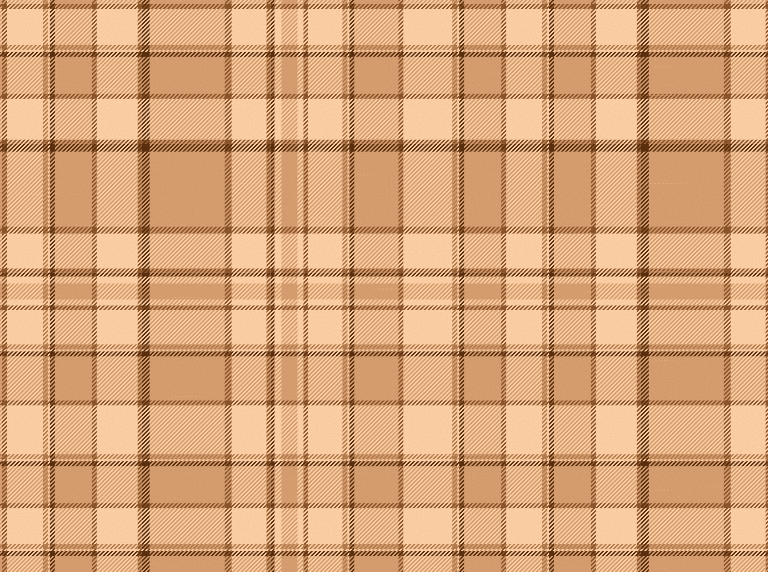
Write a WebGL 2 fragment shader that draws this pattern.

```glsl
#version 300 es
precision highp float;

uniform vec2 u_resolution;
out vec4 fragColor;

// Cloth units: the canvas is CLOTH_HEIGHT units tall
const float CLOTH_HEIGHT = 573.0;
const float SETT = 500.0;                    // one repeat, across and down
const vec2 SETT_ORIGIN = vec2(23.0, 25.0);   // from the upper left corner
const float TWILL_PERIOD = SETT / 120.0;
const float TWILL_SOFTNESS = 0.35;
const float GRAIN_SIZE = 1.7;
const float GRAIN_STRENGTH = 0.035;
const vec2 SLUB_SIZE = vec2(70.0, 2.2);      // length and thickness
const float SLUB_STRENGTH = 0.3;

const vec3 CREAM = vec3(0.98, 0.80, 0.635);
const vec3 TAN = vec3(0.83, 0.61, 0.43);
const vec3 CARAMEL = vec3(0.70, 0.48, 0.30);
const vec3 BROWN = vec3(0.54, 0.33, 0.16);
const vec3 COFFEE = vec3(0.35, 0.18, 0.05);

// Start and end of each band in the sett, grouped by shade
const int TAN_END = 5;
const int CARAMEL_END = 8;
const int BROWN_END = 15;
const int BAND_COUNT = 20;
const vec2 BANDS[BAND_COUNT] = vec2[](
  vec2(32, 69), vec2(127, 202), vec2(259, 275), vec2(332, 376), vec2(442, 479),
  vec2(20, 25), vec2(320, 325), vec2(430, 435),
  vec2(69, 74), vec2(115, 119), vec2(202, 209), vec2(244, 248),
  vec2(281, 285.5), vec2(376, 381), vec2(479, 484),
  vec2(27, 32), vec2(119, 127), vec2(248, 252), vec2(327, 332), vec2(437, 442));

vec2 gradientAt(vec2 cell) {
  vec3 q = fract(cell.xyx * vec3(0.1031, 0.1030, 0.0973));
  q += dot(q, q.yzx + 33.33);
  float angle = 6.28319 * fract((q.x + q.y) * q.z);
  return vec2(cos(angle), sin(angle));
}

float gradientNoise(vec2 p) {
  vec2 i = floor(p);
  vec2 f = p - i;
  vec2 u = f * f * f * (f * (f * 6.0 - 15.0) + 10.0);
  vec2 e = vec2(0.0, 1.0);
  float a = dot(gradientAt(i), f);
  float b = dot(gradientAt(i + e.yx), f - e.yx);
  float c = dot(gradientAt(i + e.xy), f - e.xy);
  float d = dot(gradientAt(i + e.yy), f - e.yy);
  return mix(mix(a, b, u.x), mix(c, d, u.x), u.y);
}

vec3 bandShade(int i) {
  if (i < TAN_END) return TAN;
  if (i < CARAMEL_END) return CARAMEL;
  return i < BROWN_END ? BROWN : COFFEE;
}

// Yarn colour at a position along one axis of the sett
vec3 yarnColor(float position, float pixel) {
  float s = mod(position, SETT);
  vec3 color = CREAM;
  for (int i = 0; i < BAND_COUNT; i++) {
    vec2 band = BANDS[i];
    float inside = min(s - band.x, band.y - s);
    float cover = clamp(inside / pixel + 0.5, 0.0, 1.0);
    color = mix(color, bandShade(i), cover);
  }
  return color;
}

// Sparse pale streaks along the yarn
float slub(vec2 alongAcross) {
  return smoothstep(0.38, 0.62, gradientNoise(alongAcross / SLUB_SIZE));
}

void main() {
  float pixel = CLOTH_HEIGHT / u_resolution.y;
  vec2 cloth = vec2(gl_FragCoord.x, u_resolution.y - gl_FragCoord.y) * pixel;
  vec2 sett = cloth - SETT_ORIGIN;

  // Warp runs down, weft runs across
  vec3 warp = yarnColor(sett.x, pixel);
  vec3 weft = yarnColor(sett.y, pixel);
  warp = mix(warp, CREAM, SLUB_STRENGTH * 0.5 * slub(cloth.yx + 400.0));
  weft = mix(weft, CREAM, SLUB_STRENGTH * slub(cloth));

  // Diagonal twill picks the yarn on top
  float rib = abs(fract((sett.x + sett.y) / TWILL_PERIOD) - 0.5) * 2.0;
  float blur = TWILL_SOFTNESS * pixel * 2.828 / TWILL_PERIOD;
  float weftOnTop = smoothstep(0.5 - blur, 0.5 + blur, rib);
  vec3 color = mix(warp, weft, weftOnTop);

  // Fibre grain
  color *= 1.0 + GRAIN_STRENGTH * gradientNoise(cloth / GRAIN_SIZE);

  fragColor = vec4(color, 1.0);
}
```
